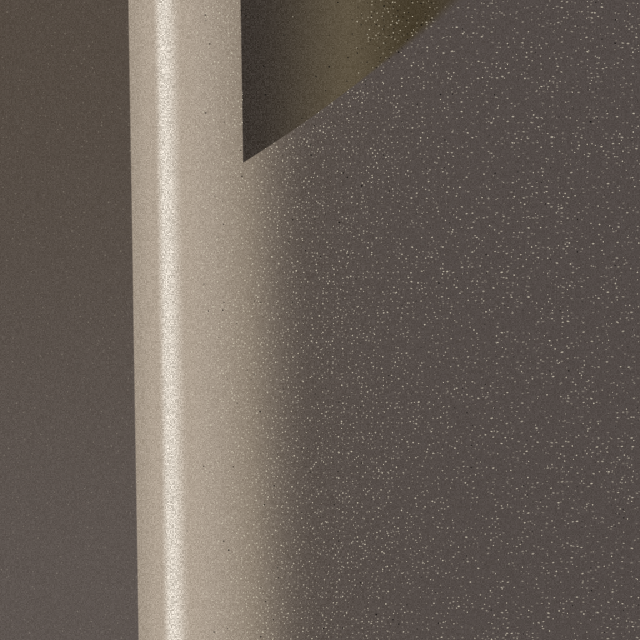
This texture is drawn by a Shadertoy shader. Its source:

```glsl
// Speckled satin surface with a bright vertical rounded edge and an angular shadow.

// Geometry, in canvas units
const float EDGE_FOOT = 0.2165;
const float EDGE_LEAN = -0.016;
const vec2 SHADOW_TIP = vec2(0.380, 0.746);
const float SHADOW_SLOPE = 0.62;
const float SHADOW_BEND = 0.43;

// Palette
const vec3 PANEL_LOW = vec3(0.370, 0.338, 0.320);
const vec3 PANEL_HIGH = vec3(0.335, 0.298, 0.265);
const vec3 FACE = vec3(0.325, 0.295, 0.283);
const vec3 LIT = vec3(0.690, 0.637, 0.575);
const vec3 RIM = vec3(0.640, 0.590, 0.530);
const vec3 HIGHLIGHT = vec3(0.860, 0.825, 0.775);
const vec3 WARM_TAIL = vec3(0.055, 0.048, 0.026);
const vec3 SHADOW_DARK = vec3(0.235, 0.210, 0.190);
const vec3 SHADOW_WARM = vec3(0.375, 0.335, 0.265);
const vec3 SHADOW_OLIVE = vec3(0.275, 0.240, 0.175);
const vec3 GLINT = vec3(0.800, 0.770, 0.690);

// Grain and flecks
const float GRAIN_CELLS = 512.0;
const float GRAIN_AMOUNT = 0.030;
const float FLECK_RADIUS = 0.0013;

vec3 hash3(vec2 cell) {
    vec3 p = fract(cell.xyx * vec3(0.1031, 0.1030, 0.0973));
    p += dot(p, p.yxz + 33.33);
    return fract((p.xxy + p.yzz) * p.zyx);
}

// Cellular flecks: one randomly placed, randomly bright dot per chosen cell
float flecks(vec2 uv, float cells, float density, float seed, float stretch) {
    vec2 p = uv * cells;
    vec2 id = floor(p);
    vec3 rnd = hash3(id + seed);
    vec3 kind = hash3(id + seed + 57.0);
    vec2 d = (fract(p) - mix(vec2(0.25), vec2(0.75), rnd.xy)) / cells;
    d = vec2(d.x / stretch, d.y + 0.3 * d.x * (kind.y - 0.5));
    float blur = 0.7 / iResolution.y;
    float radius = FLECK_RADIUS * mix(0.5, 1.0, kind.x);
    float dot_ = 1.0 - smoothstep(radius - blur, radius + blur, length(d));
    return dot_ * step(rnd.z, density) * mix(0.3, 1.0, kind.z * kind.z);
}

// Shading across the rounded edge, u measured rightward from its left border
vec3 curvedFace(float u, float highlight) {
    float glow = 1.0 - smoothstep(0.075, 0.285, u);
    vec3 col = mix(FACE, LIT, glow);
    col += WARM_TAIL * smoothstep(0.10, 0.20, u) * exp(-max(u - 0.18, 0.0) * 7.0);
    vec3 rim = mix(RIM, LIT, smoothstep(0.0, 0.035, u));
    col = mix(rim, col, smoothstep(0.035, 0.045, u));
    return mix(col, HIGHLIGHT, highlight);
}

vec3 shadowColor(float x) {
    vec3 col = mix(SHADOW_DARK, SHADOW_WARM, smoothstep(0.38, 0.56, x));
    return mix(col, SHADOW_OLIVE, smoothstep(0.54, 0.65, x));
}

void mainImage(out vec4 fragColor, in vec2 fragCoord) {
    vec2 uv = fragCoord / iResolution.xy;
    float pixel = 1.0 / iResolution.y;
    float u = uv.x - (EDGE_FOOT + EDGE_LEAN * uv.y);
    float onFace = smoothstep(-pixel, pixel, u);

    // Base surfaces, with a soft-sided highlight
    float highlight = smoothstep(0.037, 0.051, u) * (1.0 - smoothstep(0.056, 0.083, u));
    vec3 panel = mix(PANEL_LOW, PANEL_HIGH, smoothstep(0.0, 1.0, uv.y));
    vec3 col = mix(panel, curvedFace(u, highlight), onFace);

    // Shadow bounded by an upright side and a gently bent diagonal
    float dx = uv.x - SHADOW_TIP.x;
    float side = dx + 0.016 * (uv.y - SHADOW_TIP.y);
    float diagonal = uv.y - SHADOW_TIP.y - dx * (SHADOW_SLOPE + SHADOW_BEND * dx);
    float soft = pixel + 0.012 * smoothstep(0.15, 0.33, dx);
    float shadow = smoothstep(-pixel, pixel, side) * smoothstep(-soft, soft, diagonal);
    shadow *= 1.0 - 0.5 * smoothstep(0.27, 0.36, dx);
    col = mix(col, shadowColor(uv.x), shadow);

    // Fine grain, strongest along the highlight
    vec3 grain = hash3(floor(uv * GRAIN_CELLS));
    float noise = grain.x + grain.y - 1.0;
    col += noise * GRAIN_AMOUNT * (1.0 + 2.6 * highlight + 0.8 * smoothstep(0.5, 0.0, u) * onFace);

    // Bright flecks: dense beside the glow, sparse and dashed farther right
    float beside = smoothstep(0.06, 0.15, u);
    float density = beside * mix(0.50, 0.24, smoothstep(0.18, 0.60, u));
    density *= 1.0 - shadow * (1.0 - smoothstep(0.15, 0.22, dx));
    density += 0.10 * (1.0 - onFace);
    float stretch = mix(1.0, 1.6, smoothstep(0.30, 0.65, u));
    mat2 turn = mat2(0.8, 0.6, -0.6, 0.8);
    float bright = flecks(uv, 128.0, density, 11.0, stretch);
    bright = max(bright, flecks(turn * uv + 2.0, 151.0, density, 83.0, 1.0));
    col = mix(col, GLINT, bright * mix(0.25, 0.85, onFace));

    // Dark flecks, gathered in the olive end of the shadow
    float darkDensity = 0.025 * beside + 0.40 * shadow * smoothstep(0.15, 0.22, dx);
    float dark = flecks(uv + 3.0, 139.0, darkDensity, 141.0, 1.0);
    col *= 1.0 - 0.65 * dark * onFace;

    fragColor = vec4(clamp(col, 0.0, 1.0), 1.0);
}
```
